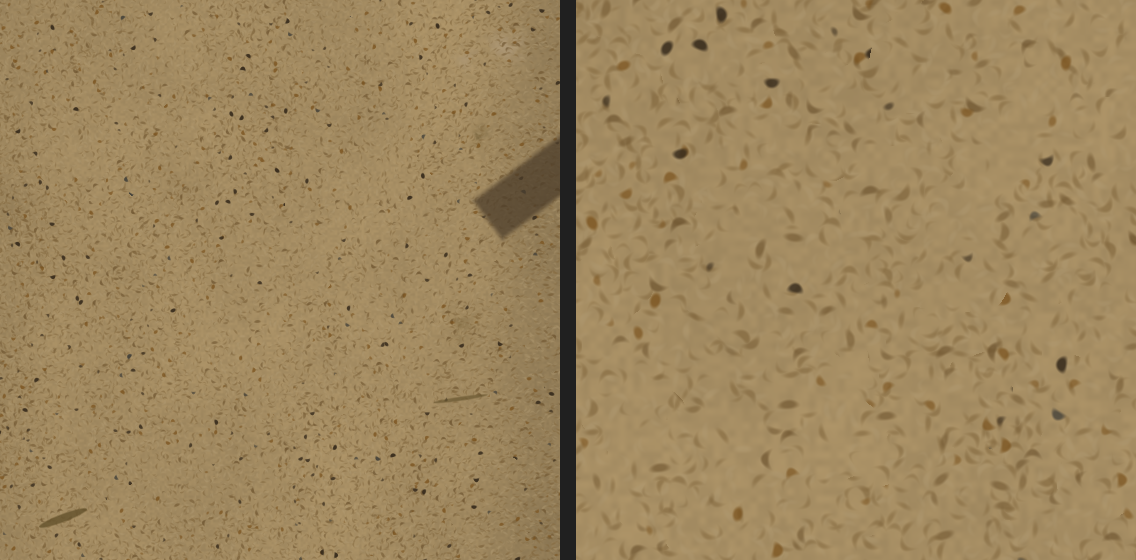
Left: the whole. Right: its middle third, enlarged.
Write a WebGL 2 fragment shader that draws this texture.

```glsl
#version 300 es
precision highp float;
// Sandy speckled stone slab with scuffs, pale smudges and a soft oblong shadow.

uniform vec2 u_resolution;
out vec4 fragColor;

const vec3 SAND = vec3(0.645, 0.550, 0.385);
const vec3 PALE = vec3(0.690, 0.605, 0.450);
const vec3 TAN = vec3(0.520, 0.415, 0.250);
const vec3 BROWN = vec3(0.400, 0.300, 0.160);
const vec3 AMBER = vec3(0.470, 0.310, 0.100);
const vec3 DARK = vec3(0.200, 0.155, 0.100);
const vec3 SLATE = vec3(0.250, 0.245, 0.220);
const vec3 OLIVE = vec3(0.390, 0.320, 0.170);
const vec3 SHADOW = vec3(0.360, 0.295, 0.205);
const vec3 SMUDGE = vec3(0.690, 0.610, 0.490);
const float EDGE_BLUR = 0.0011;
const float MOTTLE = 0.055;
const float GRAIN = 0.035;

vec3 hash3(vec2 p) {
  vec3 q = fract(p.xyx * vec3(0.1031, 0.1030, 0.0973));
  q += dot(q, q.yxz + 33.33);
  return fract((q.xxy + q.yzz) * q.zyx);
}

float noise(vec2 p) {
  vec2 i = floor(p), f = fract(p);
  f = f * f * (3.0 - 2.0 * f);
  return mix(mix(hash3(i).x, hash3(i + vec2(1, 0)).x, f.x),
             mix(hash3(i + vec2(0, 1)).x, hash3(i + vec2(1, 1)).x, f.x), f.y);
}

float fbm(vec2 p) {
  float sum = 0.0, amp = 0.5;
  for (int i = 0; i < 4; i++) {
    sum += amp * noise(p);
    p = mat2(1.6, 1.2, -1.2, 1.6) * p + 17.3;
    amp *= 0.5;
  }
  return sum / 0.9375;
}

mat2 rotation(float a) {
  return mat2(cos(a), -sin(a), sin(a), cos(a));
}

// Scattered chips: x = coverage, y = random tint of the covering chip.
vec2 chips(vec2 p, float cells, vec2 halfSize, float density, float seed) {
  float blur = max(EDGE_BLUR, 0.7 / u_resolution.y);
  vec2 home = floor(p * cells), best = vec2(0.0);
  for (int y = -1; y <= 1; y++)
    for (int x = -1; x <= 1; x++) {
      vec2 cell = home + vec2(x, y);
      vec3 place = hash3(cell + seed), look = hash3(cell + seed + 71.7);
      if (place.z > density) continue;
      vec2 center = (cell + place.xy) / cells;
      float aligned = smoothstep(0.55, 1.0, center.x) * 0.75;
      float angle = mix(look.x * 3.14159, -0.55 + (look.x - 0.5), aligned);
      vec2 q = rotation(angle) * (p - center);
      vec2 size = halfSize * mix(0.6, 1.3, look.y);
      q.y += q.x * q.x * (look.z - 0.5) / size.x;
      float d = (length(q / size) - 1.0) * size.y;
      float cover = (1.0 - smoothstep(-blur, blur, d)) * mix(0.55, 1.0, look.y);
      if (cover > best.x) best = vec2(cover, look.z);
    }
  return best;
}

// Tapered scuff from a to b.
float scuff(vec2 p, vec2 a, vec2 b, float width) {
  vec2 ab = b - a;
  float t = clamp(dot(p - a, ab) / dot(ab, ab), 0.0, 1.0);
  float radius = width * sqrt(t * (1.0 - t)) * 2.0;
  return 1.0 - smoothstep(-0.002, 0.002, length(p - a - ab * t) - radius);
}

float blob(vec2 p, vec2 center, vec2 size) {
  vec2 q = (p - center) / size;
  return exp(-dot(q, q)) * smoothstep(0.25, 0.65, fbm(p * 45.0));
}

void main() {
  vec2 p = gl_FragCoord.xy / u_resolution.y;

  // Ground: cloudy tone, fine grain and darker sides
  float cloud = fbm(p * 5.0 + 3.0);
  vec3 color = SAND * (1.0 + MOTTLE * 2.0 * (cloud - 0.5));
  color *= 1.0 + GRAIN * 2.0 * (noise(p * 230.0) - 0.5);
  float sides = 0.05 * smoothstep(0.12, 0.0, p.x) + 0.11 * smoothstep(0.82, 1.0, p.x);
  color *= 1.0 - sides;

  // Pale smudges and dull stains
  color = mix(color, SMUDGE, 0.75 * blob(p, vec2(0.908, 0.915), vec2(0.033, 0.024)));
  color = mix(color, SMUDGE, 0.65 * blob(p, vec2(0.837, 0.895), vec2(0.020, 0.016)));
  color = mix(color, OLIVE, 0.8 * blob(p, vec2(0.855, 0.758), vec2(0.014, 0.016)));
  color = mix(color, OLIVE, 0.35 * blob(p, vec2(0.820, 0.415), vec2(0.020, 0.025)));

  // Chips, from fine and faint to sparse and dark
  float crowd = mix(0.6, 1.3, smoothstep(0.3, 0.7, fbm(p * 7.0 + 40.0)));
  crowd *= 1.0 + 0.5 * smoothstep(0.15, 0.0, p.x);
  vec2 pale = chips(p, 120.0, vec2(0.0038, 0.0014), 0.45, 11.0);
  vec2 fine = chips(p, 130.0, vec2(0.0035, 0.0013), 0.42 * crowd, 131.0);
  vec2 medium = chips(p, 75.0, vec2(0.0042, 0.0019), 0.30 * crowd, 257.0);
  vec2 warm = chips(p, 60.0, vec2(0.0034, 0.0023), 0.12 * crowd, 389.0);
  vec2 dark = chips(p, 45.0, vec2(0.0038, 0.0025), 0.12 * crowd, 521.0);
  color = mix(color, PALE, 0.45 * pale.x);
  color = mix(color, TAN, 0.65 * fine.x);
  color = mix(color, mix(TAN, BROWN, medium.y), 0.70 * medium.x);
  color = mix(color, AMBER, 0.75 * warm.x);
  color = mix(color, mix(DARK, SLATE, step(0.8, dark.y)), 0.92 * dark.x);

  // Scuffs
  color = mix(color, OLIVE, 0.8 * scuff(p, vec2(0.070, 0.059), vec2(0.155, 0.091), 0.007));
  color = mix(color, OLIVE, 0.65 * scuff(p, vec2(0.775, 0.281), vec2(0.870, 0.295), 0.0035));

  // Soft slanted oblong shadow
  vec2 q = abs(rotation(0.6435) * (p - vec2(0.991, 0.697))) - vec2(0.150, 0.043);
  float d = length(max(q, 0.0)) + min(max(q.x, q.y), 0.0);
  float shade = 1.0 - smoothstep(-0.007, 0.007, d);
  color = mix(color, SHADOW + 0.25 * (color - SAND * 0.93), 0.93 * shade);

  fragColor = vec4(color, 1.0);
}
```
